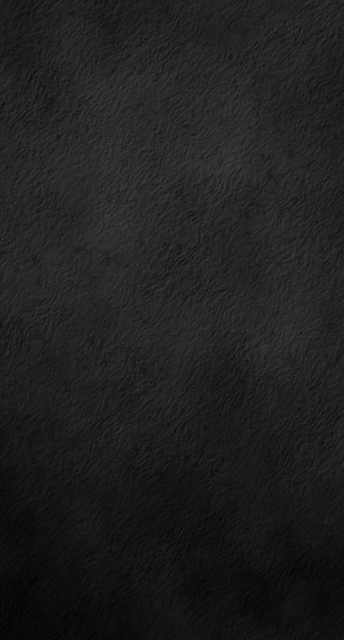
Reproduce this texture procedurally as a WebGL 1 fragment shader.

```glsl
precision highp float;
// Dark charcoal plaster with very fine, crisp diagonal grain, fading to black below.

uniform vec2 u_resolution;

const float TONE_BOTTOM = 0.062;
const float TONE_MIDDLE = 0.163;
const float TOP_FALLOFF = 0.028;
const float EDGE_FALLOFF = 0.020;
const float RIGHT_LIFT = 0.028;
const float MOTTLE_SCALE = 5.0;
const float MOTTLE_AMOUNT = 0.115;
const float MOTTLE_ROUGHNESS = 0.68;
const float GRAIN_ANGLE = 0.92;
const vec2 GRAIN_SCALE = vec2(150.0, 310.0);   // along, across the strokes
const float GRAIN_CONTRAST = 0.060;
const float CREASE_WIDTH = 0.11;
const float CREASE_DEPTH = 0.22;
const float SPECKLE_SCALE = 390.0;
const float WARP_SCALE = 34.0;
const float WARP_AMOUNT = 0.012;
const vec2 LIGHT_STEP = vec2(-0.0016, 0.0015);
const float PIT_SCALE = 48.0;
const float PIT_CHANCE = 0.09;
const float PIT_DEPTH = 0.25;

float hash(vec2 p) {
  vec3 q = fract(vec3(p.xyx) * 0.1031);
  q += dot(q, q.yzx + 33.33);
  return fract((q.x + q.y) * q.z);
}

float noise(vec2 p) {
  vec2 i = floor(p);
  vec2 f = fract(p);
  f = f * f * (3.0 - 2.0 * f);
  float low = mix(hash(i), hash(i + vec2(1.0, 0.0)), f.x);
  float high = mix(hash(i + vec2(0.0, 1.0)), hash(i + vec2(1.0, 1.0)), f.x);
  return mix(low, high, f.y);
}

mat2 rotation(float a) {
  return mat2(cos(a), -sin(a), sin(a), cos(a));
}

// Layered noise around zero, rough enough to give ragged patches
float mottle(vec2 p) {
  float sum = 0.0;
  float weight = 0.42;
  for (int i = 0; i < 6; i++) {
    sum += weight * (noise(p) - 0.5);
    p = rotation(0.6) * p * 2.03 + 17.3;
    weight *= MOTTLE_ROUGHNESS;
  }
  return sum;
}

// Plane in which strokes run along x, gently bent from place to place
vec2 grainSpace(vec2 p) {
  vec2 bend = vec2(noise(p * WARP_SCALE + 3.7), noise(p * WARP_SCALE + 41.2)) - 0.5;
  return rotation(GRAIN_ANGLE) * (p + WARP_AMOUNT * bend) + 5.0;
}

// Height of the surface: short strokes, coarser clumps and round speckle
float surfaceHeight(vec2 p) {
  vec2 q = grainSpace(p) * GRAIN_SCALE;
  float strokes = smoothstep(0.2, 0.8, noise(q));
  float clumps = smoothstep(0.25, 0.75, noise(q * 0.5 + 29.0));
  float speckle = noise(rotation(0.35) * p * SPECKLE_SCALE + 71.0);
  return 0.55 * strokes + 0.32 * clumps + 0.55 * speckle;
}

// Thin broken dark lines along the contours of a coarser noise
float creases(vec2 p) {
  vec2 q = grainSpace(p) * GRAIN_SCALE * vec2(0.5, 0.4);
  float line = 1.0 - smoothstep(0.0, CREASE_WIDTH, abs(noise(q + 13.0) - 0.5));
  return line * smoothstep(0.42, 0.68, noise(p * 90.0 + 19.0));
}

// Sparse small hollows, one at most in each cell
float pits(vec2 p) {
  vec2 g = p * PIT_SCALE;
  vec2 cell = floor(g);
  vec2 center = 0.3 + 0.4 * vec2(hash(cell + 11.0), hash(cell + 57.0));
  float radius = mix(0.05, 0.12, hash(cell + 93.0));
  vec2 d = fract(g) - center + 0.2 * (noise(g * 6.0) - 0.5);
  float present = step(hash(cell + 7.0), PIT_CHANCE);
  return present * (1.0 - smoothstep(radius * 0.4, radius * 1.6, length(d)));
}

// Broad light: dim top, brightest middle, nearly black lower left
float broadTone(vec2 uv, vec2 p) {
  float tone = mix(TONE_BOTTOM, TONE_MIDDLE, smoothstep(0.06, 0.54, uv.y));
  tone -= TOP_FALLOFF * smoothstep(0.62, 1.0, uv.y);
  tone -= EDGE_FALLOFF * smoothstep(0.25, 0.5, abs(uv.x - 0.5));
  tone += RIGHT_LIFT * (uv.x - 0.5) * (1.0 - smoothstep(0.2, 0.6, uv.y));
  return max(tone + MOTTLE_AMOUNT * mottle(p * MOTTLE_SCALE + vec2(31.3, 12.1)), 0.03);
}

void main() {
  vec2 uv = gl_FragCoord.xy / u_resolution;
  vec2 p = gl_FragCoord.xy / u_resolution.y;

  // Relief lit from the upper left, uneven in strength and softer in the dark
  float tone = broadTone(uv, p);
  float relief = surfaceHeight(p) - surfaceHeight(p + LIGHT_STEP);
  float strength = GRAIN_CONTRAST * mix(0.65, 1.35, noise(p * 18.0 + 60.0));
  strength *= mix(0.5, 1.1, smoothstep(0.03, 0.15, tone));

  tone *= 1.03 - CREASE_DEPTH * creases(p) - PIT_DEPTH * pits(p);
  tone += strength * relief;
  gl_FragColor = vec4(vec3(clamp(tone, 0.0, 1.0)), 1.0);
}
```
